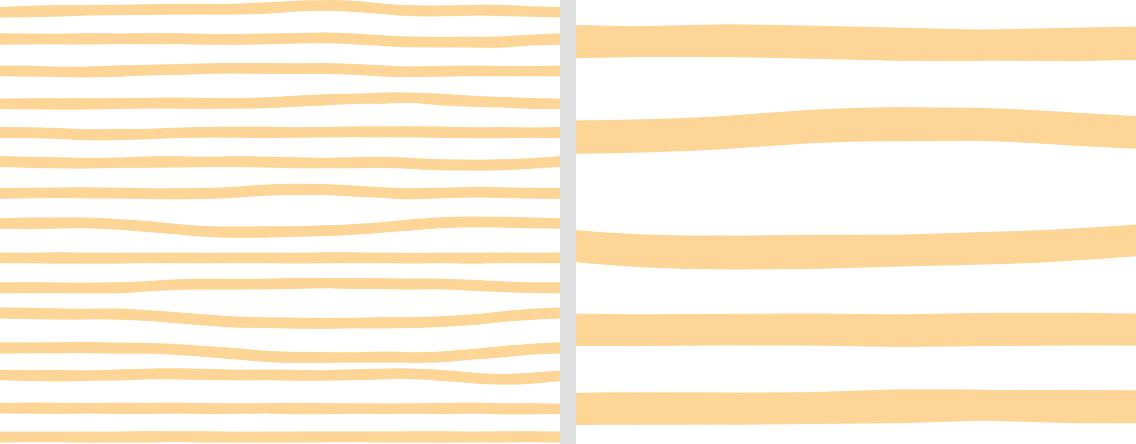
Left, the full canvas; right, a detail of the centre.
Reproduce this pattern procedurally as a Shadertoy shader.

```glsl
const int STRIPES = 15;
const float ROWS = 14.5;          // canvas height in stripe pitches
const float FIRST_ROW = 0.286;    // depth of the top stripe, in pitches
const float HALF_WIDTH = 0.179;
const vec3 PAPER = vec3(1.0);
const vec3 PEACH = vec3(0.992, 0.84, 0.592);

// Resting height of each stripe above the even spacing, in pitches
const float SHIFT[STRIPES] = float[](
    -0.06, 0.02, -0.03, -0.07, -0.02, -0.02, -0.01, 0.0,
    -0.14, -0.1, 0.05, -0.05, 0.04, -0.05, 0.02);

// Broad bend of each stripe: start, end, rise in pitches
const vec3 BEND[STRIPES] = vec3[](
    vec3(0.50, 0.69, 0.17), vec3(0.67, 0.94, -0.09), vec3(0.35, 0.65, 0.1),
    vec3(0.51, 0.79, 0.14), vec3(0.12, 0.31, -0.09), vec3(0.72, 0.96, -0.07),
    vec3(0.44, 0.65, 0.13), vec3(0.27, 0.70, -0.3), vec3(0.2, 0.8, 0.0),
    vec3(0.29, 0.84, 0.12), vec3(0.31, 0.85, -0.31), vec3(0.40, 0.87, -0.31),
    vec3(0.84, 0.97, -0.13), vec3(0.90, 1.1, -0.02), vec3(0.2, 0.8, 0.0));

float hash(vec2 p) {
    return fract(sin(dot(p, vec2(127.1, 311.7))) * 4375.85);
}

// Straight segments between random heights, wrapping across the canvas
float kinkedNoise(float x, float cells, float seed) {
    float cell = floor(x * cells);
    float a = hash(vec2(mod(cell, cells), seed));
    float b = hash(vec2(mod(cell + 1.0, cells), seed));
    return mix(a, b, fract(x * cells)) - 0.5;
}

// Plateau with a longer ramp for a taller bend
float plateau(float x, vec3 bend) {
    float ramp = 0.05 + 0.3 * abs(bend.z);
    float rise = smoothstep(bend.x - ramp, bend.x + ramp, x);
    float fall = smoothstep(bend.y - ramp, bend.y + ramp, x);
    return bend.z * (rise - fall);
}

float stripeDepth(float x, int row) {
    float seed = float(row);
    float waviness = 0.1 * min(1.0, 8.0 * abs(BEND[row].z));
    float lift = SHIFT[row] + plateau(x, BEND[row]);
    lift += waviness * kinkedNoise(x, 7.0, seed);
    return FIRST_ROW + seed - lift;
}

// Ribbon with slightly uneven hand-cut edges
float ribbonDistance(float depth, float x, float centre, float seed) {
    float offset = depth - centre;
    float side = offset < 0.0 ? 31.0 : 57.0;
    float roughness = 0.025 * kinkedNoise(x, 19.0, seed + side);
    return abs(offset) - HALF_WIDTH - roughness;
}

void mainImage(out vec4 fragColor, in vec2 fragCoord) {
    vec2 uv = fragCoord / iResolution.xy;
    float depth = (1.0 - uv.y) * ROWS;
    float softness = 0.6 * ROWS / iResolution.y;

    // Nearest stripe
    float nearest = ROWS;
    for (int row = 0; row < STRIPES; row++) {
        float centre = stripeDepth(uv.x, row);
        nearest = min(nearest, ribbonDistance(depth, uv.x, centre, float(row)));
    }

    float ink = 1.0 - smoothstep(-softness, softness, nearest);
    fragColor = vec4(mix(PAPER, PEACH, ink), 1.0);
}
```
